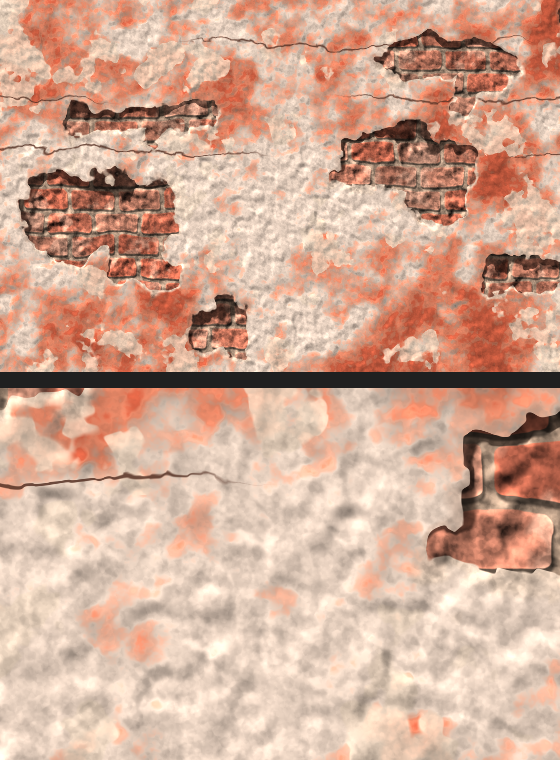
Top, the full canvas; bottom, a detail of the centre.
This texture is drawn by a WebGL 1 fragment shader. Its source:

```glsl
precision highp float;
uniform vec2 u_resolution;

vec2 hash2(vec2 c) {
  vec3 q = fract(c.xyx * vec3(0.1031, 0.1030, 0.0973));
  q += dot(q, q.yzx + 33.33);
  return fract((q.xx + q.yz) * q.zy);
}

// Cellular noise: random cell values blended by distance to the cell points
float softCells(vec2 p) {
  vec2 base = floor(p), local = fract(p);
  float total = 0.0, weight = 0.0;
  for (int y = -1; y <= 1; y++) {
    for (int x = -1; x <= 1; x++) {
      vec2 offset = vec2(float(x), float(y));
      vec2 seed = hash2(base + offset);
      vec2 d = offset + seed - local;
      float w = exp(-8.0 * dot(d, d));
      total += w * fract(seed.x * 7.0 + seed.y * 13.0);
      weight += w;
    }
  }
  return total / weight;
}

float layers(vec2 p) {
  float sum = 0.0, total = 0.0, amp = 0.5;
  for (int i = 0; i < 4; i++) {
    sum += amp * softCells(p);
    total += amp;
    amp *= 0.55;
    p = mat2(1.6, 1.2, -1.2, 1.6) * p + 17.3;
  }
  return sum / total;
}

float box(vec2 p, vec2 halfSize, float radius) {
  vec2 q = abs(p) - halfSize + radius;
  return length(max(q, 0.0)) + min(max(q.x, q.y), 0.0) - radius;
}

// Broken areas: each is a wide slab with a lobe hanging from it
float holes(vec2 p) {
  float d = 10.0;
  for (int i = 0; i < 7; i++) {
    float n = float(i);
    vec2 c = fract(vec2(0.22, 0.42) + n * vec2(0.7549, 0.5698));
    c.x = 1.5 * c.x + 0.3 * (c.y - 0.42) - 0.05;
    vec2 size = vec2(0.13 + 0.07 * cos(3.0 * n), 0.072 + 0.038 * cos(0.75 * n));
    d = min(d, box(p - c, size, 0.6 * size.y));
    vec2 lobe = c + size * vec2(0.5, -0.95);
    d = min(d, box(p - lobe, size * vec2(0.48, 0.9), 0.4 * size.y));
  }
  return d;
}

// Running bond: x is the distance to the brick, yz its cell
vec3 brick(vec2 p) {
  vec2 size = vec2(0.125, 0.062);
  vec2 q = p / size;
  q.x += 0.5 * mod(floor(q.y), 2.0);
  return vec3(box((fract(q) - 0.5) * size, size * 0.5 - 0.006, 0.009), floor(q));
}

vec3 masonry(vec2 p, float relief, float blotch, float px) {
  vec3 b = brick(p);
  vec2 id = hash2(b.yz + 5.0);
  vec3 clay = mix(vec3(0.70, 0.36, 0.27), vec3(0.66, 0.47, 0.39), id.x);
  clay = mix(clay, vec3(0.80, 0.61, 0.52), smoothstep(0.52, 0.68, blotch) * 0.7);
  clay *= 0.82 + 0.3 * id.y;
  clay *= 1.0 + 0.2 * smoothstep(-0.005, 0.0, b.x);
  float underside = smoothstep(0.002, -0.002, brick(p + vec2(-0.002, 0.006)).x);
  vec3 mortar = vec3(0.64, 0.54, 0.46) * (1.0 - 0.5 * underside);
  float face = 1.0 - smoothstep(-px, px, b.x);
  return mix(mortar, clay, face) * (1.0 + 1.5 * relief);
}

vec3 plaster(vec2 p, float blotch, float relief) {
  float tone = 0.55 * layers(p * 3.2 + 4.0) + 0.45 * blotch;
  tone += 0.04 * cos((p.y - 0.9) * 7.8) + 0.015 * sin(p.x * 6.0 + p.y * 4.0);
  tone += 0.25 * relief;
  vec3 col = mix(vec3(0.91, 0.82, 0.75), vec3(0.87, 0.65, 0.55), smoothstep(0.41, 0.50, tone));
  col = mix(col, vec3(0.85, 0.50, 0.38), smoothstep(0.50, 0.58, tone));
  col = mix(col, vec3(0.72, 0.33, 0.23), smoothstep(0.60, 0.69, tone));
  float flakes = smoothstep(0.64, 0.68, layers(p * 10.0 + 41.0));
  col = mix(col, vec3(0.91, 0.82, 0.73), 0.75 * flakes);
  return col * (1.0 + 0.6 * relief);
}

// Long, nearly level cracks that fade in and out
float cracks(vec2 p, float blotch, float px) {
  float dark = 0.0;
  for (int i = 0; i < 3; i++) {
    float n = float(i);
    float level = 0.59 + 0.145 * n + 0.01 * sin(p.x * 7.0 + 2.0 * n) + 0.004 * sin(p.x * 31.0 + n);
    float d = abs(p.y - level + 0.04 * (blotch - 0.5));
    float width = 0.0022 * smoothstep(-0.6, 0.5, sin(p.x * 4.0 + 1.7 * n + 0.6));
    float stroke = 1.0 - smoothstep(width - px, width + px, d);
    dark = max(dark, stroke * smoothstep(0.0, 0.001, width));
  }
  return dark;
}

void main() {
  vec2 p = gl_FragCoord.xy / u_resolution.y;
  float px = 1.0 / u_resolution.y;
  vec2 toLight = vec2(-0.012, 0.026);
  float blotch = layers(p * 13.0);
  float relief = layers(p * 38.0) - layers(p * 38.0 + vec2(-0.25, 0.4));
  vec2 warp = vec2(layers(p * 8.0 + 9.0), layers(p * 8.0 + 31.0)) - 0.5;
  float edge = holes(p + 0.13 * warp);
  float edgeToLight = holes(p + 0.13 * warp + toLight);

  // Bricks in the shade of the plaster edge
  vec3 wall = masonry(p + 0.02 * warp, relief, blotch, px);
  float shade = smoothstep(-0.004, 0.003, edgeToLight);
  wall *= mix(vec3(1.0), vec3(0.44, 0.42, 0.41), shade);

  // Plaster with cracks and a pale broken rim
  vec3 coat = plaster(p, blotch, relief);
  coat = mix(coat, vec3(0.33, 0.19, 0.14), 0.85 * cracks(p, blotch, px));
  float lit = smoothstep(-0.01, 0.015, edge - edgeToLight);
  float rim = 1.0 - smoothstep(0.004, 0.008 + 0.02 * blotch, edge);
  vec3 rimColor = mix(vec3(0.66, 0.53, 0.45), vec3(0.91, 0.81, 0.72), lit);
  coat = mix(coat, rimColor * (1.0 + relief), rim * mix(0.35, 0.9, lit));

  float exposed = 1.0 - smoothstep(-px, px, edge);
  gl_FragColor = vec4(clamp(mix(coat, wall, exposed), 0.0, 1.0), 1.0);
}
```
